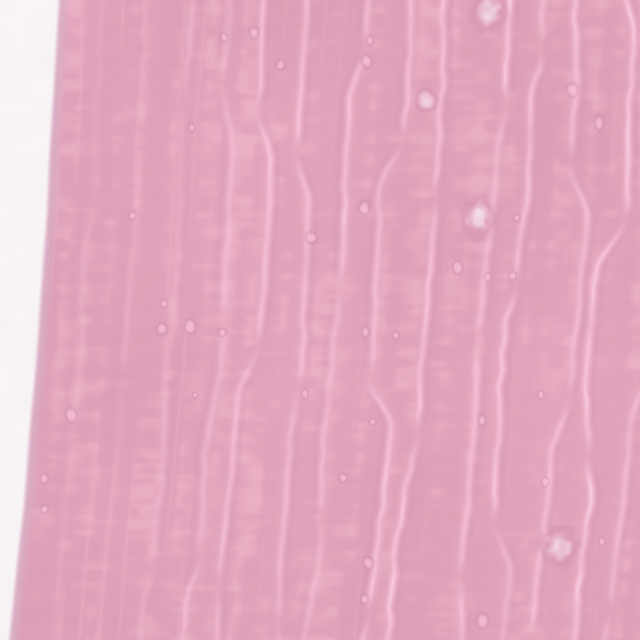
A three.js fragment shader for this texture:

```glsl
// Stained tissue: a pink sheet with a slanted pale margin at the left,
// crossed by leaning, jointed cell walls drawn as ridges with a shaded side.
// Value noise gives the streaks and mottling; jittered grids scatter droplets.
varying vec2 vUv;

const vec3 ROSE = vec3(0.878, 0.636, 0.728);
const vec3 PALE_ROSE = vec3(0.915, 0.685, 0.768);
const vec3 BRIGHT_PINK = vec3(0.965, 0.755, 0.842);
const vec3 DUSK = vec3(0.800, 0.550, 0.660);
const vec3 LILAC = vec3(0.850, 0.690, 0.775);
const vec3 BLUSH = vec3(0.955, 0.870, 0.915);
const vec3 PAPER = vec3(0.972, 0.955, 0.963);
const float WALL_GAP = 0.068;
const float CELL_LENGTH = 0.37;

float hash(vec2 p) {
  return fract(sin(dot(p, vec2(127.1, 311.7))) * 43758.5453);
}

float noise(vec2 p) {
  vec2 i = floor(p);
  vec2 f = fract(p);
  f = f * f * (3.0 - 2.0 * f);
  float low = mix(hash(i), hash(i + vec2(1.0, 0.0)), f.x);
  float high = mix(hash(i + vec2(0.0, 1.0)), hash(i + 1.0), f.x);
  return mix(low, high, f.y);
}

float bell(float d, float width) {
  return exp(-d * d / (width * width));
}

// Left border of the tissue at height y
float marginX(float y) {
  return 0.017 + 0.102 * y - 0.025 * y * y + 0.003 * (noise(vec2(y * 9.0, 2.0)) - 0.5);
}

// One jointed wall: x = ridge, y = broad halo, z = shaded side
vec3 wall(vec2 q, float id, float bend) {
  float s = q.y / CELL_LENGTH + 3.0 * hash(vec2(id, 7.0));
  float joint = floor(s);
  float f = fract(s);
  float here = hash(vec2(joint, id)) - 0.5;
  float next = hash(vec2(joint + 1.0, id)) - 0.5;
  float x = WALL_GAP * id + bend * mix(here, next, smoothstep(0.78, 1.0, f));
  x += 0.014 * (noise(vec2(q.y * 7.0, id * 5.3)) - 0.5);
  x += 0.005 * (noise(vec2(q.y * 38.0, id * 9.1)) - 0.5);
  float ends = smoothstep(0.0, 0.1, f) * (1.0 - smoothstep(0.86, 1.0, f));
  float level = mix(0.45, 1.0, hash(vec2(id, joint + 31.0)));
  level *= 0.65 + 0.5 * noise(vec2(q.y * 24.0, id * 3.7));
  float d = q.x - x;
  float side = hash(vec2(id, 19.0)) < 0.6 ? 1.0 : -1.0;
  return (0.12 + 0.88 * ends) * level
    * vec3(bell(d, 0.0048), bell(d, 0.012), bell(d - side * 0.0105, 0.0055));
}

// Scattered droplets: x = bright body, y = dark rim
vec2 droplets(vec2 p, float cell, float density, float radius) {
  vec2 g = p / cell;
  vec2 id = floor(g);
  vec2 jitter = vec2(hash(id + 3.1), hash(id + 8.7));
  vec2 d = (fract(g) - mix(vec2(0.32), vec2(0.68), jitter)) * cell;
  d.y *= mix(0.65, 1.0, jitter.x);
  float r = radius * mix(0.65, 1.15, jitter.y);
  float ragged = length(d) / r + 0.5 * (noise(p * 95.0) - 0.5);
  float present = step(1.0 - density, hash(id + 17.3));
  return present * vec2(1.0 - smoothstep(0.35, 1.05, ragged), bell(ragged - 1.2, 0.28));
}

// Mottled ground with long vertical streaks and faint cross striations
vec3 ground(vec2 q) {
  float streak = noise(q * vec2(58.0, 4.0));
  float mottle = noise(q * vec2(42.0, 60.0) + 11.0);
  float cross = noise(q * vec2(22.0, 125.0) + 5.0);
  float grain = 0.45 * streak + 0.35 * mottle + 0.2 * cross;
  vec3 color = mix(ROSE, PALE_ROSE, 0.8 * smoothstep(0.5, 0.82, grain));
  return color + 0.022 * (noise(q * 5.0) - 0.5) + 0.03 * (grain - 0.5);
}

void main() {
  vec2 p = vUv;
  vec2 q = vec2(p.x - marginX(p.y), p.y);
  float depth = smoothstep(0.16, 0.36, q.x);
  vec3 color = ground(q);

  // Cell walls, faint and straight near the margin
  vec3 walls = vec3(0.0);
  for (int i = 1; i < 16; i++) {
    walls = max(walls, wall(q, float(i), 0.052 * depth));
  }
  walls *= mix(0.22, 1.0, depth);
  color = mix(color, DUSK, 0.42 * walls.z);
  color = mix(color, PALE_ROSE, 0.55 * walls.y);
  color = mix(color, BRIGHT_PINK, min(1.0, 1.05 * walls.x));
  color = mix(color, BLUSH, 0.4 * smoothstep(0.7, 1.1, walls.x));

  // Thin creases between the outer layers
  float crease = bell(fract(q.x / 0.031 + 0.4 * noise(q * vec2(3.0, 5.0))) - 0.5, 0.09);
  crease *= smoothstep(0.4, 0.75, noise(q * vec2(30.0, 5.0) + 40.0));
  color = mix(color, PALE_ROSE, 0.5 * crease * (1.0 - 0.6 * depth));

  // Fine specks everywhere, larger vacuoles among the inner cells
  vec2 specks = droplets(p, 0.046, 0.10, 0.0065);
  vec2 vacuoles = droplets(p + 0.03, 0.105, 0.17, 0.019) * smoothstep(0.25, 0.35, q.x);
  color = mix(color, DUSK, 0.35 * max(specks.y, vacuoles.y));
  color = mix(color, BRIGHT_PINK, 0.75 * specks.x);
  color = mix(color, BLUSH, vacuoles.x * mix(0.35, 1.0, noise(p * 75.0)));

  // Lilac rim, then the empty margin
  color = mix(color, LILAC, 0.8 * bell(q.x - 0.003, 0.009));
  vec3 paper = PAPER + 0.012 * (noise(p * 30.0) - 0.5);
  color = mix(paper, color, smoothstep(-0.006, 0.004, q.x));
  gl_FragColor = vec4(color, 1.0);
}
```
